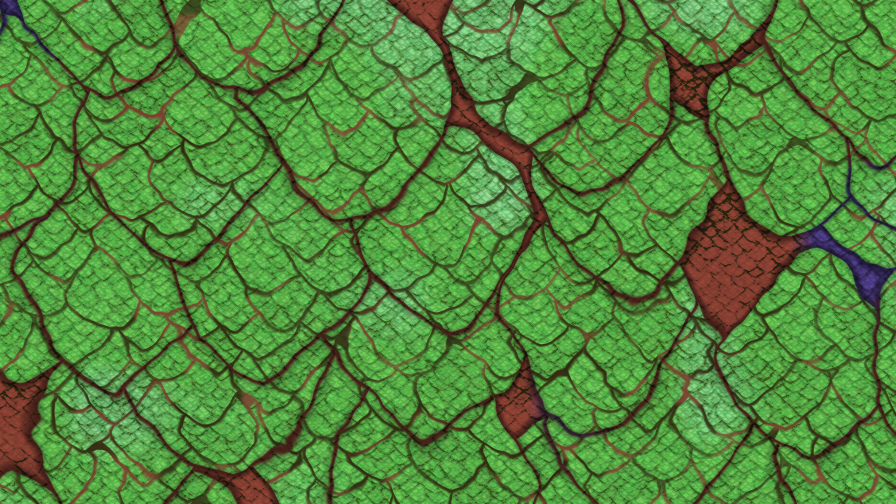
Reproduce this texture procedurally as a Shadertoy shader.

```glsl
#define LARGE_FREQ vec2(2.6, 2.15)
#define MEDIUM_FREQ vec2(7.6, 7.2)
#define SMALL_FREQ vec2(24.0, 27.0)
#define GRAIN_FREQ vec2(66.0, 74.0)
#define LARGE_SIZE 0.505
#define LIGHT_GREEN vec3(0.34, 0.69, 0.28)
#define MID_GREEN vec3(0.29, 0.56, 0.23)
#define DARK_GREEN vec3(0.21, 0.35, 0.11)
#define BARK vec3(0.18, 0.15, 0.06)
#define RED_EARTH vec3(0.49, 0.23, 0.18)
#define VIOLET vec3(0.24, 0.19, 0.42)

float hash(vec2 p) {
    vec3 q = fract(p.xyx * 0.1031);
    q += dot(q, q.yzx + 33.33);
    return fract((q.x + q.y) * q.z);
}

float noise(vec2 p) {
    vec2 cell = floor(p), f = fract(p);
    f = f * f * (3.0 - 2.0 * f);
    vec2 e = vec2(0.0, 1.0);
    return mix(mix(hash(cell), hash(cell + e.yx), f.x),
               mix(hash(cell + e.xy), hash(cell + e.yy), f.x), f.y);
}

vec2 noise2(vec2 p) {
    return vec2(noise(p), noise(p + 41.7)) - 0.5;
}

// Rounded diamond scales, upper rows over lower ones: edge distance, id, coverage
vec3 scales(vec2 p, float jitter, float size, float seed) {
    const float roundness = 1.4;
    float edge = 1.0, id = 0.0, cover = 0.0;
    float baseRow = floor(p.y * 2.0);
    for (int j = -2; j <= 2; j++) {
        float row = baseRow + float(j);
        float stagger = 0.5 * mod(row, 2.0);
        float baseCol = floor(p.x - stagger);
        for (int i = -1; i <= 1; i++) {
            vec2 cell = vec2(baseCol + float(i), row);
            vec2 rnd = vec2(hash(cell + seed), hash(cell + seed + 57.3));
            vec2 center = vec2(cell.x + stagger + 0.5, row * 0.5 + 0.25);
            vec2 q = abs(p - center - jitter * (rnd - 0.5)) + 0.0001;
            float s = size * mix(0.88, 1.12, hash(cell + seed + 113.1));
            float d = pow(dot(pow(q, vec2(roundness)), vec2(1.0)), 1.0 / roundness) - s;
            // Crisp rim inside, softer shade outside
            if (d < 0.0) {
                edge = -1.6 * d;
                id = rnd.x;
                cover = 1.0;
            } else {
                edge = min(edge, 0.8 * d);
            }
        }
    }
    return vec3(edge, id, cover);
}

void mainImage(out vec4 fragColor, in vec2 fragCoord) {
    vec2 p = fragCoord / iResolution.y;

    // Irregular outlines
    vec2 broadWarp = 0.06 * noise2(p * 7.0) + 0.014 * noise2(p * 30.0);
    vec2 fineWarp = 0.024 * noise2(p * 15.0) + 0.008 * noise2(p * 50.0);

    // Four nested sizes of scales
    vec3 large = scales((p + broadWarp) * LARGE_FREQ, 0.54, LARGE_SIZE, 11.0);
    vec3 medium = scales((p + fineWarp) * MEDIUM_FREQ, 0.46, 0.61, 23.0);
    vec3 small = scales((p + 0.4 * fineWarp) * SMALL_FREQ, 0.38, 0.62, 37.0);
    vec3 grain = scales(p * GRAIN_FREQ, 0.4, 0.64, 51.0);

    // Grainy relief
    float tone = 0.28 * smoothstep(0.0, 0.28, grain.x)
               + 0.42 * smoothstep(0.0, 0.15, small.x)
               + 0.38 * noise(p * 130.0)
               + 0.14 * (small.y - 0.5) + 0.14 * (medium.y - 0.5);

    // Leaf-green surface with pale patches
    vec3 leaf = mix(DARK_GREEN, MID_GREEN, smoothstep(0.10, 0.36, tone));
    leaf = mix(leaf, LIGHT_GREEN, smoothstep(0.46, 0.66, tone));
    leaf += vec3(0.10, 0.10, 0.07) * smoothstep(0.74, 1.0, tone);
    float pale = smoothstep(0.58, 0.9, noise(p * 5.0 + 7.0));
    leaf += pale * tone * vec3(0.12, 0.06, 0.22);
    leaf.rg += 0.05 * noise2(p * 95.0 + 19.0);

    // Earth seen between the scales
    float earthTone = tone + 0.4 * (noise(p * 7.0 + 3.0) - 0.5);
    vec3 earth = mix(BARK, RED_EARTH, smoothstep(0.12, 0.58, earthTone));
    earth *= 0.82 + 0.36 * tone;
    float violet = smoothstep(0.80, 0.88, noise(p * 3.5 + 29.0));
    earth = mix(earth, VIOLET * (0.6 + 0.8 * tone), violet);

    // Fine cracks around medium scales, rusty in places
    float crack = 1.0 - medium.z * smoothstep(0.006, 0.052, medium.x);
    float rust = smoothstep(0.5, 0.75, noise(p * 18.0 + 5.0));
    vec3 crackColor = mix(BARK, RED_EARTH, rust);
    vec3 color = mix(leaf, crackColor, crack * mix(0.55, 1.0, noise(p * 11.0)));

    // Diagonal gaps and the shade beside large scales
    float gap = 1.0 - large.z * smoothstep(0.003, 0.019, large.x);
    color *= mix(0.8, 1.0, smoothstep(0.01, 0.05, large.x));
    earth *= mix(0.5, 1.0, smoothstep(0.0, 0.035, large.x));
    color = mix(color, earth, gap);

    fragColor = vec4(clamp(color, 0.0, 1.0), 1.0);
}
```
